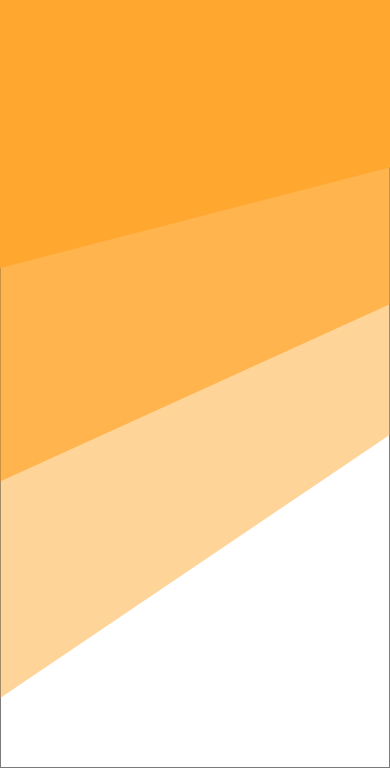
Reproduce this background procedurally as a Shadertoy shader.

```glsl
// Coverage of the area below a straight edge, given its heights at the left and right sides
float belowEdge(vec2 uv, float leftHeight, float rightHeight) {
    float slope = (rightHeight - leftHeight) * iResolution.y / iResolution.x;
    float gap = (mix(leftHeight, rightHeight, uv.x) - uv.y) * iResolution.y;
    return clamp(0.5 + gap / sqrt(1.0 + slope * slope), 0.0, 1.0);
}

void mainImage(out vec4 fragColor, in vec2 fragCoord) {
    vec2 uv = fragCoord / iResolution.xy;

    // Slanted bands, each laid over the one above; alpha holds the rim strength
    vec4 band = vec4(1.0, 0.655, 0.184, 0.0);
    band = mix(band, vec4(1.0, 0.706, 0.302, 0.2), belowEdge(uv, 0.651, 0.782));
    band = mix(band, vec4(1.0, 0.831, 0.600, 0.35), belowEdge(uv, 0.373, 0.604));
    band = mix(band, vec4(1.0, 1.0, 1.0, 0.52), belowEdge(uv, 0.091, 0.434));

    // Hairline rim along the left, right and bottom sides
    float sideDistance = min(min(fragCoord.x, iResolution.x - fragCoord.x), fragCoord.y);
    float rimWidth = iResolution.x / 390.0;
    float rim = clamp(0.5 + rimWidth - sideDistance, 0.0, 1.0);

    fragColor = vec4(band.rgb * (1.0 - rim * band.a), 1.0);
}
```
